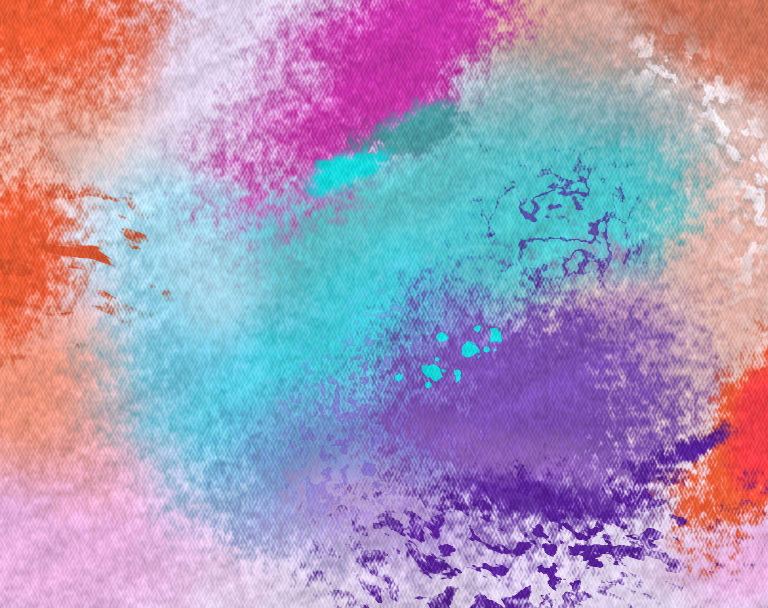
A Shadertoy shader for this background:

```glsl
// Abstract acrylic painting: soft clouds of orange, lavender, cyan and purple.
// Rotated elliptical dabs are layered back to front, their edges broken by
// noise; splatter, dry streaks and a woven canvas relief finish the surface.

float hash(vec2 p) {
    vec3 q = fract(p.xyx * .1031);
    q += dot(q, q.yzx + 33.33);
    return fract((q.x + q.y) * q.z);
}

float noise(vec2 p) {
    vec2 i = floor(p), f = fract(p);
    f = f * f * (3. - 2. * f);
    return mix(mix(hash(i), hash(i + vec2(1, 0)), f.x),
               mix(hash(i + vec2(0, 1)), hash(i + vec2(1, 1)), f.x), f.y);
}

float fbm(vec2 p) {
    float sum = 0., amp = .533;
    for (int i = 0; i < 4; i++) {
        sum += amp * noise(p);
        p = mat2(1.6, 1.2, -1.2, 1.6) * p + 7.3;
        amp *= .5;
    }
    return sum;
}

vec2 rotate(vec2 p, float a) {
    return vec2(cos(a) * p.x + sin(a) * p.y, cos(a) * p.y - sin(a) * p.x);
}

// Coverage of an ellipse (center, radii); rough shifts its edge, soft widens it
float dab(vec2 p, vec4 oval, float angle, float soft, float rough) {
    float d = length(rotate(p - oval.xy, angle) / oval.zw) + rough;
    return 1. - smoothstep(1. - soft, 1. + soft, d);
}

void paint(inout vec3 col, vec3 ink, vec2 p, vec4 oval, float angle, float soft, float rough) {
    col = mix(col, ink, dab(p, oval, angle, soft, rough));
}

// Uneven thread relief of a plain weave, around zero
float weave(vec2 p, float threads) {
    vec2 t = p * threads;
    return .5 * sin(6.2832 * t.x) * sin(3.1416 * t.y) + noise(t * vec2(2, 1)) - .5;
}

void mainImage(out vec4 fragColor, in vec2 fragCoord) {
    vec2 p = fragCoord / iResolution.xy * vec2(1.26, 1);

    vec3 lavender = vec3(.86, .81, .91), ice = vec3(.74, .86, .93);
    vec3 orange = vec3(.92, .36, .21), peach = vec3(.92, .68, .62);
    vec3 pink = vec3(.90, .68, .86), magenta = vec3(.78, .20, .66);
    vec3 sand = vec3(.85, .72, .70), terracotta = vec3(.81, .45, .35);
    vec3 cyan = vec3(.40, .76, .86), teal = vec3(.35, .74, .77);
    vec3 aqua = vec3(.08, .86, .87), purple = vec3(.48, .31, .70);
    vec3 violet = vec3(.34, .13, .59), white = vec3(.95, .92, .95);
    vec3 mist = vec3(.55, .69, .72);

    // Warp bends outlines, grain breaks edges, thread is the canvas
    vec2 q = p + .07 * (vec2(fbm(p * 6.), fbm(p * 6. + 31.)) - .5);
    float grain = fbm(p * 85.) - .5;
    float thread = weave(p, 160.);
    float dry = grain + .25 * thread + .6 * (fbm(p * 17.) - .5), wash = .35 * dry;

    // Left side washes
    vec3 col = lavender;
    paint(col, pink, q, vec4(.06, .12, .30, .19), 0., .7, wash);
    paint(col, pink, q, vec4(1.26, .08, .14, .08), 0., .7, wash);
    paint(col, peach, q, vec4(.06, .79, .20, .17), 0., .6, wash);
    paint(col, mix(orange, peach, .65), q, vec4(.02, .39, .21, .15), -.4, .7, wash);
    paint(col, ice, q, vec4(.25, .60, .14, .17), 0., .6, wash);
    paint(col, orange, q, vec4(.06, .96, .19, .13), .1, .65, dry);

    // Upper right earth tones
    paint(col, sand, q, vec4(1.10, .63, .27, .40), 0., .35, wash);
    paint(col, mix(sand, terracotta, .3) * .96, q, vec4(.96, .97, .20, .13), 0., .5, wash);
    paint(col, terracotta, q, vec4(1.23, .98, .20, .13), -.3, .35, wash);
    paint(col, mix(sand, peach, .6), q, vec4(1.22, .53, .08, .20), 0., .5, dry);

    // Cyan heart and its teal sweep
    paint(col, cyan, q, vec4(.51, .43, .31, .28), .1, .4, wash);
    paint(col, mist, q, vec4(.88, .76, .25, .14), .1, .5, wash);
    paint(col, teal, q, vec4(.73, .63, .36, .15), .15, .45, wash);
    paint(col, mix(teal, aqua, .25), q, vec4(.96, .63, .15, .10), .1, .6, dry);
    paint(col, mix(cyan, ice, .7), q, vec4(.33, .57, .09, .11), .3, .7, wash);
    paint(col, mix(cyan, aqua, .45), q, vec4(.57, .46, .20, .08), .6, .7, dry);

    // Magenta plume with bright aqua under it
    paint(col, lavender, q, vec4(.40, .84, .17, .14), .5, .4, wash);
    paint(col, mix(magenta, lavender, .5), q, vec4(.57, .87, .25, .13), .8, .5, dry);
    paint(col, magenta, q, vec4(.66, .92, .25, .10), .75, .5, dry);
    paint(col, teal * .85, q, vec4(.67, .785, .085, .04), .2, .4, dry);
    paint(col, aqua, q, vec4(.575, .722, .06, .03), .4, .3, dry);

    // Purple dome with its haze and deep lower lip
    paint(col, mix(cyan, purple, .45), q, vec4(.60, .24, .19, .11), .2, .7, dry);
    paint(col, mix(lavender, purple, .4), q, vec4(.66, .15, .18, .09), 0., .7, dry);
    paint(col, mix(sand, purple, .4), q, vec4(1.03, .42, .11, .15), .5, .6, dry);
    paint(col, purple, q, vec4(.87, .32, .215, .18), -.2, .4, dry);
    paint(col, mix(purple, pink, .2), q, vec4(.87, .25, .15, .05), -.2, .6, dry);
    paint(col, mix(violet, purple, .3), q, vec4(.89, .19, .17, .028), -.1, .6, dry);

    // Red corner, left flare with torn fingers, violet spur
    paint(col, orange, q, vec4(1.24, .28, .08, .17), -.5, .3, dry);
    paint(col, vec3(.94, .24, .28), q, vec4(1.26, .29, .06, .09), 0., .4, wash);
    paint(col, orange, q, vec4(0, .58, .11, .13), 0., .5, dry);
    float fingers = smoothstep(.54, .62, fbm(rotate(q, -.35) * vec2(12, 45)));
    col = mix(col, orange * .9, fingers * dab(q, vec4(.11, .57, .11, .10), 0., .4, dry));
    paint(col, violet, q, vec4(1.13, .26, .06, .018), .4, .4, dry);

    // Violet splatter below, veins above, specks on the left edge
    float drops = smoothstep(.54, .61, fbm(rotate(q, -.4) * vec2(38, 62)));
    float veins = 1. - smoothstep(.02, .06, abs(fbm(q * 34.) - .5));
    float specks = .6 * smoothstep(.04, .13, grain);
    col = mix(col, violet, drops * dab(q, vec4(.87, .11, .28, .11), .1, .4, dry));
    col = mix(col, violet, .7 * veins * dab(q, vec4(.93, .62, .09, .07), -.6, .6, 2. * dry));
    col = mix(col, purple, specks * dab(q, vec4(.66, .33, .22, .14), .7, .6, 0.));

    // Aqua drops scattered along a rising line
    for (float k = 0.; k < 14.; k++) {
        float size = mix(.004, .016, pow(hash(vec2(k, 5)), 2.));
        vec2 jitter = vec2(hash(vec2(k, 1)), hash(vec2(k, 2))) - .5;
        vec2 spot = mix(vec2(.67, .34), vec2(.79, .45), k / 13.) + .07 * jitter;
        paint(col, aqua, p, vec4(spot, size, size), k, .15, 2. * grain);
    }

    // White impasto rim on the right
    vec2 rim = q - vec2(.95, .63);
    float angle = atan(rim.y, rim.x), band = (length(rim) - .3) / .045;
    float flakes = smoothstep(.48, .62, fbm(vec2(angle * 14., length(rim) * 60.)));
    float span = smoothstep(-1., .3, angle) * (1. - smoothstep(1., 1.6, angle));
    col = mix(col, white, flakes * span * exp(-band * band));

    // Brush mottling and canvas relief
    col *= 1. + .16 * (fbm(rotate(p, .5) * vec2(9, 26)) - .5) + .2 * grain;
    fragColor = vec4(clamp(col + .07 * thread, 0., 1.), 1);
}
```
